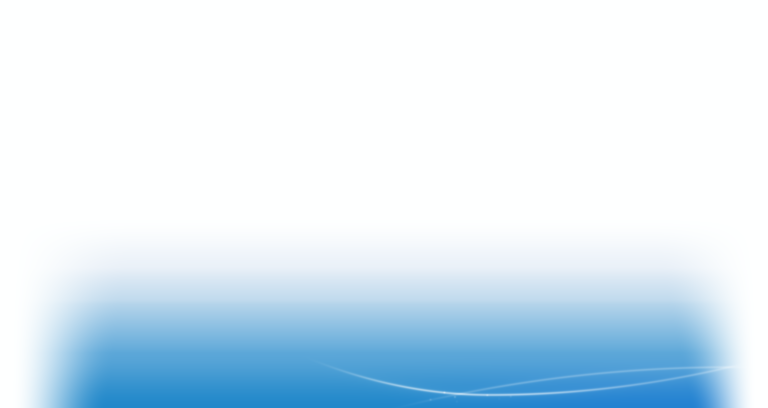
This background is drawn by a Shadertoy shader. Its source:

```glsl
// A white field sinking into a soft-edged blue glow crossed by two thin light arcs.

#define WHITE vec3(0.995, 1.0, 1.0)
#define PALE vec3(0.905, 0.935, 0.968)
#define LIGHT vec3(0.735, 0.845, 0.925)
#define SKY vec3(0.37, 0.66, 0.85)
#define DEEP_LEFT vec3(0.125, 0.53, 0.79)
#define DEEP_RIGHT vec3(0.13, 0.505, 0.82)
#define LINE_WIDTH 0.0032
#define ARC_GLOW 0.5
#define SPARK_COUNT 7

float hash(float n) {
    return fract(sin(n * 127.1) * 43758.5453);
}

float ramp(float a, float b, float x) {
    return clamp((x - a) / (b - a), 0.0, 1.0);
}

// Vertical blend from deep blue at the floor to white
vec3 verticalGradient(vec2 uv) {
    vec3 deep = mix(DEEP_LEFT, DEEP_RIGHT, smoothstep(0.45, 0.85, uv.x));
    vec3 color = mix(deep, SKY, smoothstep(-0.01, 0.155, uv.y));
    color = mix(color, LIGHT, ramp(0.135, 0.265, uv.y));
    color = mix(color, PALE, ramp(0.255, 0.345, uv.y));
    return mix(color, WHITE, smoothstep(0.31, 0.47, uv.y));
}

// Opacity of the blue area, fading out at both sides
float sideFade(vec2 uv) {
    float left = smoothstep(0.015, 0.14 + 0.08 * uv.y, uv.x);
    float right = 1.0 - smoothstep(0.90 - 0.12 * uv.y, 0.985, uv.x);
    return left * right;
}

// Soft line around a parabola with its vertex at the given place
float arcLine(vec2 uv, vec2 vertex, float bend, float aspect) {
    float dx = uv.x - vertex.x;
    float slope = 2.0 * bend * dx / aspect;
    float d = (uv.y - vertex.y - bend * dx * dx) / sqrt(1.0 + slope * slope);
    float width = max(LINE_WIDTH, 0.8 / iResolution.y);
    return exp(-d * d / (width * width)) + 0.15 * exp(-abs(d) / 0.012);
}

void mainImage(out vec4 fragColor, in vec2 fragCoord) {
    vec2 uv = fragCoord / iResolution.xy;
    float aspect = iResolution.x / iResolution.y;
    vec3 color = mix(WHITE, verticalGradient(uv), sideFade(uv));

    // Main arc: steep on the left, shallow on the right
    float mainBend = uv.x < 0.638 ? 1.6 : 0.7;
    float mainFade = smoothstep(0.39, 0.56, uv.x) * (1.0 - 0.55 * smoothstep(0.66, 0.88, uv.x));
    mainFade *= 1.0 - smoothstep(0.93, 0.98, uv.x);
    float light = arcLine(uv, vec2(0.638, 0.032), mainBend, aspect) * mainFade;

    // Fainter arc rising to the right
    float riseFade = smoothstep(0.49, 0.68, uv.x) * (1.0 - smoothstep(0.94, 0.99, uv.x));
    light += 0.42 * arcLine(uv, vec2(0.95, 0.1), -0.53, aspect) * riseFade;

    // Tiny sparks beneath the main arc
    for (int i = 0; i < SPARK_COUNT; i++) {
        float n = float(i) + 1.0;
        vec2 spark = vec2(0.54 + 0.22 * hash(n), 0.012 + 0.03 * hash(n + 31.0));
        vec2 offset = (uv - spark) * vec2(aspect, 1.0);
        light += 0.35 * hash(n + 57.0) * exp(-dot(offset, offset) / 0.000008);
    }

    color = mix(color, WHITE, clamp(light * ARC_GLOW, 0.0, 1.0));
    fragColor = vec4(color, 1.0);
}
```
